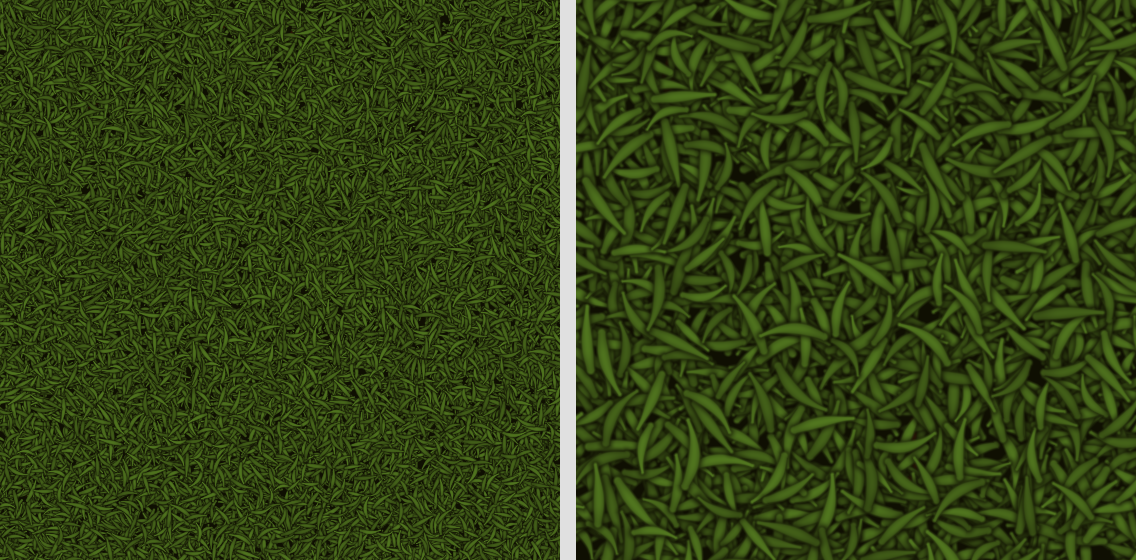
Left, the full canvas; right, a detail of the centre.
Write a Shadertoy shader that draws this texture.

```glsl
#define LAYERS 18
#define CELLS 30.0
#define HALF_LENGTH 0.0195
#define HALF_WIDTH 0.0033
#define BEND 0.005
#define SOFTNESS 0.0011
#define SHADOW_RADIUS 0.0046
#define SHADOW_STRENGTH 0.65
#define SOIL vec3(0.06, 0.06, 0.008)
#define LEAF vec3(0.29, 0.42, 0.11)
#define RUST vec3(0.30, 0.09, 0.04)
#define RUST_SHARE 0.006

// Integer hash: three independent values in 0..1
vec3 hash3(ivec3 cell) {
    uvec3 v = uvec3(cell + 512) * 1664525u + 1013904223u;
    v.x += v.y * v.z; v.y += v.z * v.x; v.z += v.x * v.y;
    v ^= v >> 16u;
    v.x += v.y * v.z; v.y += v.z * v.x; v.z += v.x * v.y;
    return vec3(v >> 8u) / 16777216.0;
}

// Lays one bent, tapering blade and its soft shadow over the colour below
vec3 paintBlade(vec3 below, vec2 p, vec3 look, bool lowLayer) {
    float halfLength = HALF_LENGTH * mix(0.6, 1.0, look.x);
    float along = clamp(p.x / halfLength, -1.0, 1.0);
    p.y += BEND * (2.0 * look.y - 1.0) * (along * along - 0.4);

    float taper = mix(1.0, 0.4, smoothstep(-0.2, 1.0, along));
    taper *= mix(1.0, 0.75, smoothstep(-0.4, -1.0, along));
    float width = HALF_WIDTH * taper * mix(0.8, 1.1, look.x);
    float dist = length(vec2(max(abs(p.x) - halfLength, 0.0), p.y)) - width;

    float shadow = clamp(1.0 - dist / SHADOW_RADIUS, 0.0, 1.0);
    vec3 color = mix(below, SOIL, SHADOW_STRENGTH * shadow * shadow);

    // Rounded cross section, darker toward the root
    float across = min(abs(p.y) / width, 1.0);
    float tone = mix(1.06, 0.7, across * across) * mix(0.76, 1.06, look.z);
    tone *= mix(0.82, 1.0, smoothstep(-1.0, -0.3, along));
    bool rusty = lowLayer && fract(look.z * 97.0) < RUST_SHARE;
    vec3 blade = mix(SOIL, rusty ? RUST : LEAF, tone);
    return mix(color, blade, smoothstep(SOFTNESS, -SOFTNESS, dist));
}

void mainImage(out vec4 fragColor, in vec2 fragCoord) {
    vec2 uv = fragCoord / iResolution.y;
    vec3 color = SOIL;
    float reach = HALF_LENGTH + HALF_WIDTH + SHADOW_RADIUS + BEND;

    // Layers from the ground up, one blade per cell
    for (int layer = 0; layer < LAYERS; layer++) {
        vec2 grid = uv * CELLS + hash3(ivec3(7, 3, layer)).xy;
        ivec2 home = ivec2(floor(grid));
        for (int j = -1; j <= 1; j++)
        for (int i = -1; i <= 1; i++) {
            ivec2 cell = home + ivec2(i, j);
            vec3 place = hash3(ivec3(cell, layer));
            vec2 p = (grid - vec2(cell) - place.xy) / CELLS;
            if (dot(p, p) > reach * reach) continue;

            float angle = 6.2831853 * place.z;
            float c = cos(angle), s = sin(angle);
            p = vec2(c * p.x + s * p.y, c * p.y - s * p.x);
            vec3 look = hash3(ivec3(cell, layer + 100));
            color = paintBlade(color, p, look, layer < 5);
        }
    }
    fragColor = vec4(color, 1.0);
}
```
